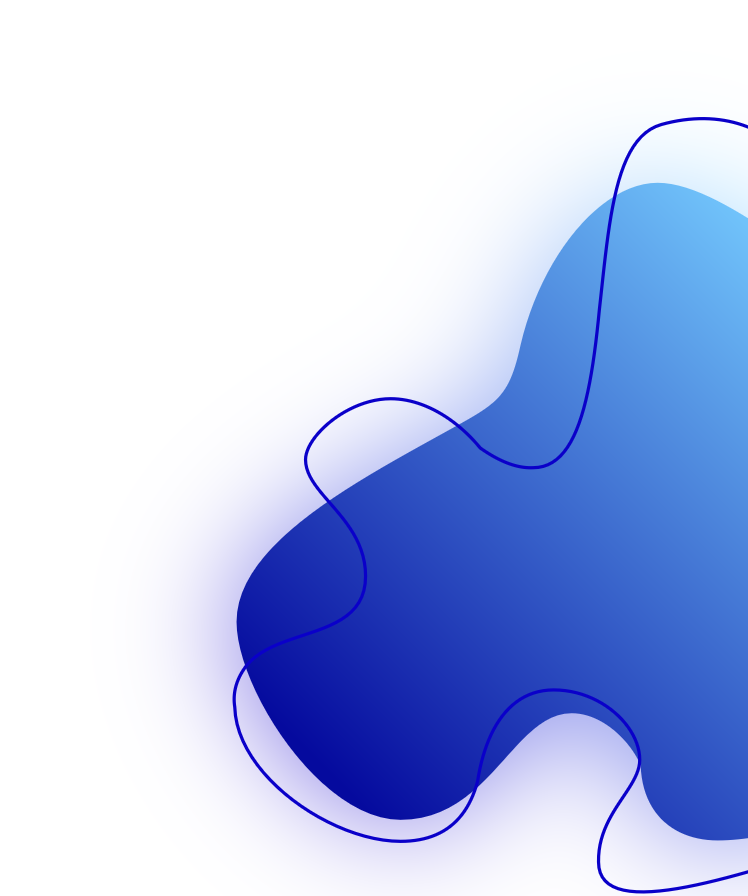
Give the GLSL for this background, as a WebGL 1 fragment shader.

```glsl
precision highp float;
uniform vec2 u_resolution;

const float BLUR_RADIUS = 0.065;

vec2 point;      // current position, canvas height = 1
vec2 pen;        // end of the path traced so far
float nearest;   // distance from point to the path
float side;      // -1 inside the path, +1 outside
float coverage;  // Gaussian-blurred area of the path at point

void moveTo(float x, float y) {
  pen = vec2(x, y);
  nearest = 10.0;
  side = 1.0;
  coverage = 0.0;
}

vec2 bezier(vec2 a, vec2 b, vec2 c, vec2 d, float t) {
  float s = 1.0 - t;
  return s * s * s * a + 3.0 * s * t * (s * b + t * c) + t * t * t * d;
}

// Extends the path by a cubic and updates distance, side and coverage.
void curveTo(float x1, float y1, float x2, float y2, float x3, float y3) {
  vec2 start = pen;
  for (int i = 1; i <= 24; i++) {
    vec2 next = bezier(start, vec2(x1, y1), vec2(x2, y2), vec2(x3, y3), float(i) / 24.0);
    vec2 chord = next - pen;
    vec2 offset = point - pen;

    float along = clamp(dot(offset, chord) / dot(chord, chord), 0.0, 1.0);
    nearest = min(nearest, length(offset - along * chord));

    // Count crossings of a ray going left
    if ((pen.y > point.y) != (next.y > point.y)) {
      float crossing = pen.x + chord.x * offset.y / chord.y;
      if (crossing < point.x) side = -side;
    }

    // Divergence theorem: boundary flux of a Gaussian's radial field
    vec2 ray = 0.5 * (pen + next) - point;
    float r2 = max(dot(ray, ray), 1e-6);
    float flux = (1.0 - exp(-0.5 * r2 / (BLUR_RADIUS * BLUR_RADIUS))) / (6.28319 * r2);
    coverage += flux * dot(ray, vec2(chord.y, -chord.x));

    pen = next;
  }
}

void traceBlob() {
  moveTo(0.938, 0.688);
  curveTo(0.879, 0.724, 0.794, 0.796, 0.734, 0.796);
  curveTo(0.671, 0.796, 0.604, 0.714, 0.581, 0.615);
  curveTo(0.569, 0.560, 0.557, 0.551, 0.510, 0.525);
  curveTo(0.404, 0.466, 0.264, 0.395, 0.264, 0.306);
  curveTo(0.264, 0.232, 0.358, 0.085, 0.447, 0.085);
  curveTo(0.547, 0.085, 0.573, 0.204, 0.638, 0.204);
  curveTo(0.673, 0.204, 0.704, 0.172, 0.715, 0.146);
  curveTo(0.717, 0.089, 0.755, 0.062, 0.801, 0.062);
  curveTo(0.846, 0.062, 0.898, 0.078, 0.938, 0.089);
  curveTo(0.938, 0.289, 0.938, 0.489, 0.938, 0.688);
}

void traceLine() {
  moveTo(0.865, 0.841);
  curveTo(0.833, 0.866, 0.788, 0.875, 0.738, 0.861);
  curveTo(0.686, 0.846, 0.680, 0.753, 0.669, 0.655);
  curveTo(0.659, 0.551, 0.643, 0.478, 0.595, 0.478);
  curveTo(0.574, 0.477, 0.553, 0.488, 0.536, 0.500);
  curveTo(0.508, 0.534, 0.471, 0.555, 0.436, 0.555);
  curveTo(0.388, 0.555, 0.341, 0.513, 0.341, 0.487);
  curveTo(0.341, 0.448, 0.408, 0.421, 0.408, 0.357);
  curveTo(0.408, 0.285, 0.310, 0.301, 0.275, 0.257);
  curveTo(0.262, 0.240, 0.260, 0.224, 0.262, 0.211);
  curveTo(0.264, 0.134, 0.371, 0.061, 0.447, 0.061);
  curveTo(0.492, 0.061, 0.521, 0.083, 0.533, 0.128);
  curveTo(0.542, 0.186, 0.569, 0.230, 0.618, 0.230);
  curveTo(0.671, 0.230, 0.714, 0.189, 0.714, 0.152);
  curveTo(0.714, 0.120, 0.667, 0.092, 0.668, 0.038);
  curveTo(0.668, -0.016, 0.762, 0.005, 0.859, 0.034);
}

void main() {
  point = gl_FragCoord.xy / u_resolution.y;
  float pixel = 1.0 / u_resolution.y;
  float diagonal = clamp((point.x + point.y - 0.505) / 1.107, 0.0, 1.0);

  // Soft glow under the blob
  traceBlob();
  vec3 glow = mix(vec3(0.08, 0.0, 0.80), vec3(0.45, 0.78, 1.0), diagonal);
  vec3 color = mix(vec3(1.0), glow, 0.55 * clamp(coverage, 0.0, 1.0));

  // Blob with a diagonal gradient
  vec3 fill = mix(vec3(0.02, 0.04, 0.62), vec3(0.45, 0.78, 0.99), diagonal);
  color = mix(color, fill, clamp(0.5 - side * nearest / pixel, 0.0, 1.0));

  // Thin winding line
  traceLine();
  float stroke = clamp(0.5 + (0.0018 - nearest) / pixel, 0.0, 1.0);
  color = mix(color, vec3(0.04, 0.0, 0.79), stroke);

  gl_FragColor = vec4(color, 1.0);
}
```
